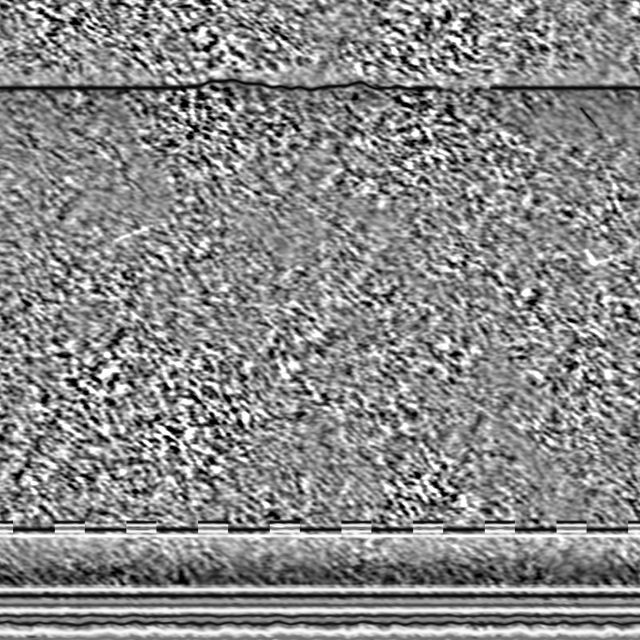
Reproduce this texture map procedurally as a WebGL 2 fragment shader.

```glsl
#version 300 es
precision highp float;

uniform vec2 u_resolution;
out vec4 outColor;

const float BASE_GREY = 0.55;
const float GRAIN_ANGLE = 0.62;
const vec2 GRAIN_SCALE = vec2(56.0, 122.0);
const float CALM_CONTRAST = 0.88;
const float CRACK_Y = 0.1375;
const float LEDGE_Y = 0.827;
const float MOULDING_Y = 0.915;
const float DASH_PERIOD = 0.112;
const float DASH_CENTER = 0.109;
const float DASH_HALF = 0.0235;

// Rough areas: center, radius, added contrast
const vec4 PATCHES[11] = vec4[11](
  vec4(0.30, 0.05, 0.12, 0.8), vec4(0.08, 0.05, 0.10, 0.6),
  vec4(0.68, 0.08, 0.11, 0.5), vec4(0.32, 0.20, 0.07, 0.7),
  vec4(0.65, 0.24, 0.09, 0.5), vec4(0.81, 0.28, 0.07, 0.4),
  vec4(0.22, 0.46, 0.06, 0.4), vec4(0.32, 0.65, 0.08, 0.8),
  vec4(0.13, 0.62, 0.13, 0.4), vec4(0.67, 0.77, 0.05, 0.8),
  vec4(0.94, 0.64, 0.07, 0.4));

// Calm areas: center, radius, removed contrast
const vec4 CALM[4] = vec4[4](
  vec4(0.10, 0.21, 0.11, 0.45), vec4(0.91, 0.20, 0.08, 0.45),
  vec4(0.47, 0.66, 0.07, 0.30), vec4(0.85, 0.76, 0.08, 0.35));

// Horizontal moulding lines: height, half width, grey
const vec3 MOULDING[10] = vec3[10](
  vec3(0.9215, 0.0036, 1.0), vec3(0.931, 0.0040, 0.0),
  vec3(0.940, 0.003, 0.65), vec3(0.946, 0.003, 0.25),
  vec3(0.954, 0.0042, 1.0), vec3(0.9625, 0.003, 0.1),
  vec3(0.968, 0.0025, 0.55), vec3(0.974, 0.003, 0.05),
  vec3(0.987, 0.0055, 1.0), vec3(0.998, 0.003, 0.45));

uint scramble(uint n) {
  n = n * 747796405u + 2891336453u;
  n = ((n >> ((n >> 28u) + 4u)) ^ n) * 277803737u;
  return (n >> 22u) ^ n;
}

vec2 hashGradient(vec2 cell) {
  ivec2 c = ivec2(cell);
  uint h = scramble(uint(c.x) + scramble(uint(c.y)));
  float a = float(h & 65535u) / 65536.0 * 6.28319;
  return vec2(cos(a), sin(a));
}

float gradientNoise(vec2 p) {
  vec2 i = floor(p), f = p - i;
  vec2 w = f * f * f * (f * (f * 6.0 - 15.0) + 10.0);
  vec2 e = vec2(1.0, 0.0);
  float a = dot(hashGradient(i), f);
  float b = dot(hashGradient(i + e), f - e);
  float c = dot(hashGradient(i + e.yx), f - e.yx);
  float d = dot(hashGradient(i + 1.0), f - 1.0);
  return mix(mix(a, b, w.x), mix(c, d, w.x), w.y);
}

float bell(float d, float width) {
  return exp(-d * d / (width * width));
}

float stroke(vec2 p, vec2 a, vec2 b, float width) {
  vec2 ab = b - a;
  float t = clamp(dot(p - a, ab) / dot(ab, ab), 0.0, 1.0);
  return bell(length(p - a - ab * t), width);
}

vec2 alongGrain(vec2 p) {
  float c = cos(GRAIN_ANGLE), s = sin(GRAIN_ANGLE);
  return vec2(c * p.x + s * p.y, c * p.y - s * p.x);
}

float grain(vec2 p) {
  p += 0.012 * vec2(gradientNoise(p * 8.0), gradientNoise(p * 8.0 + 31.0));
  vec2 q = alongGrain(p);
  return 0.72 * gradientNoise(q * GRAIN_SCALE)
       + 0.26 * gradientNoise(q * GRAIN_SCALE * 0.5 + 17.0)
       + 0.42 * gradientNoise(p * vec2(100.0, 165.0) + 53.0);
}

float roughness(vec2 p) {
  float r = CALM_CONTRAST + 0.5 * gradientNoise(p * 7.0 + 9.0);
  r += 0.9 * gradientNoise(alongGrain(p) * vec2(14.0, 26.0));
  r += 0.15 * smoothstep(0.3, 0.55, p.y);
  for (int i = 0; i < 11; i++) r += PATCHES[i].w * bell(distance(p, PATCHES[i].xy), PATCHES[i].z);
  for (int i = 0; i < 4; i++) r -= CALM[i].w * bell(distance(p, CALM[i].xy), CALM[i].z);
  r *= 1.0 - 0.4 * bell(p.y - 0.125, 0.012);
  r *= 1.0 - 0.4 * smoothstep(0.82, 0.84, p.y);
  return max(r, 0.4);
}

void main() {
  // Height runs downward from the top edge
  vec2 p = gl_FragCoord.xy / u_resolution;
  p.y = 1.0 - p.y;
  float shade = BASE_GREY + roughness(p) * grain(p);

  // Crack with the shadow beneath it
  float ragged = smoothstep(0.27, 0.34, p.x) * (1.0 - smoothstep(0.6, 0.7, p.x));
  float crackY = CRACK_Y - 0.012 * bell(p.x - 0.36, 0.045) - 0.007 * bell(p.x - 0.55, 0.025)
               + ragged * 0.009 * gradientNoise(vec2(p.x * 38.0, 3.0));
  float d = p.y - crackY;
  float gap = smoothstep(0.67, 0.70, p.x) * (1.0 - smoothstep(0.762, 0.768, p.x));
  shade += 0.10 * bell(d + 0.014, 0.014);
  shade -= 0.14 * smoothstep(-0.002, 0.002, d) * exp(-max(d, 0.0) / 0.05);
  shade = mix(shade, 0.03, bell(d, mix(0.0042, 0.0034, ragged)) * (1.0 - 0.9 * gap));

  // Scratches and chips
  shade += 0.5 * stroke(p, vec2(0.178, 0.377), vec2(0.237, 0.353), 0.0032);
  shade += 0.5 * stroke(p, vec2(0.917, 0.392), vec2(0.930, 0.411), 0.004);
  shade += 0.45 * stroke(p, vec2(0.930, 0.411), vec2(0.955, 0.405), 0.0032);
  shade -= 0.4 * stroke(p, vec2(0.908, 0.170), vec2(0.932, 0.197), 0.0025);
  shade += 0.5 * bell(distance(p, vec2(0.107, 0.281)), 0.006);
  shade -= 0.25 * stroke(p, vec2(0.463, 0.515), vec2(0.520, 0.573), 0.0025);
  shade += 0.2 * stroke(p, vec2(0.460, 0.520), vec2(0.517, 0.578), 0.0025);
  shade -= 0.3 * stroke(p, vec2(0.310, 0.625), vec2(0.375, 0.700), 0.003);

  // Dashed ledge: raised outlined dashes with a dark joint between them
  float dashX = abs(fract((p.x - DASH_CENTER) / DASH_PERIOD + 0.5) - 0.5) * DASH_PERIOD;
  float dash = 1.0 - smoothstep(DASH_HALF - 0.001, DASH_HALF + 0.001, dashX);
  float ledge = p.y - LEDGE_Y;
  shade = mix(shade, 0.98, bell(ledge + 0.0062, 0.0026) * mix(0.3, 1.0, dash));
  shade = mix(shade, 0.98, bell(ledge - 0.0035, 0.0028) * dash);
  shade = mix(shade, 0.45, bell(ledge + 0.0015, 0.0019) * dash);
  shade = mix(shade, 0.02, bell(ledge + 0.0112, 0.0026) * dash);
  shade = mix(shade, 0.02, bell(ledge - 0.0005, 0.0038) * (1.0 - dash));
  shade = mix(shade, 0.97, bell(ledge - 0.0100, 0.0030) * mix(1.0, 0.7, dash));

  // Curved band, light above and dark below
  float band = smoothstep(0.834, 0.838, p.y) * (1.0 - smoothstep(MOULDING_Y - 0.003, MOULDING_Y, p.y));
  shade += band * mix(0.12, -0.28, smoothstep(0.845, 0.908, p.y));

  // Moulding lines, more worn toward the bottom
  float wear = 0.006 * smoothstep(0.945, 0.98, p.y);
  float worn = p.y + wear * gradientNoise(vec2(p.x * 45.0, p.y * 30.0));
  for (int i = 0; i < 10; i++) shade = mix(shade, MOULDING[i].z, 0.95 * bell(worn - MOULDING[i].x, MOULDING[i].y));

  outColor = vec4(vec3(clamp(shade, 0.0, 1.0)), 1.0);
}
```
